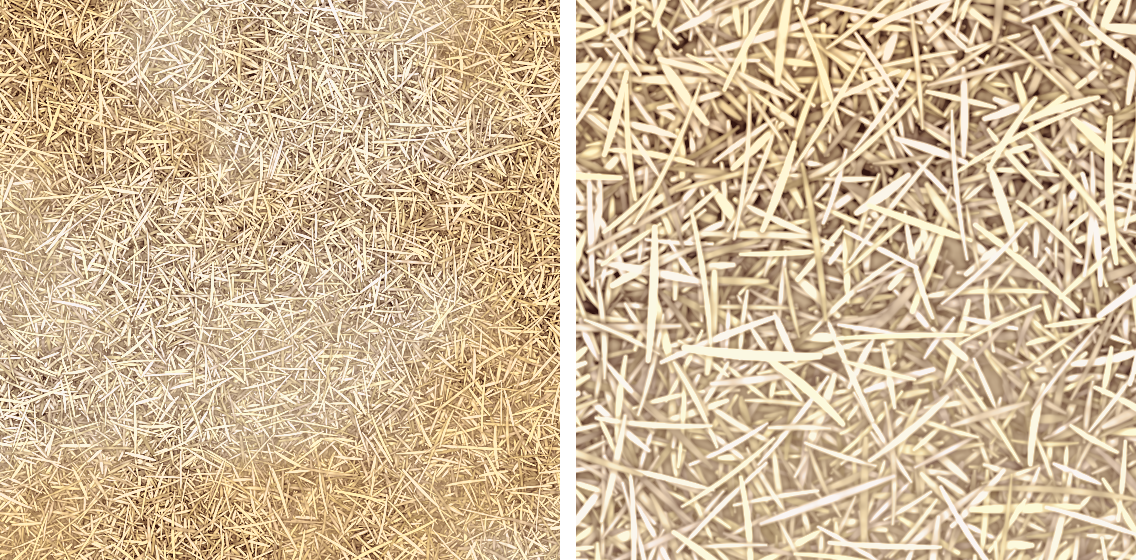
Left, the full canvas; right, a detail of the centre.
Give the GLSL for this texture, as a Shadertoy shader.

```glsl
// Dry straw: layers of short scattered stalks over dark gaps, in pale and warm patches.

const int LAYERS = 20;
const float SHADOW_REACH = 0.004;

vec4 hash4(vec3 p) {
    vec4 q = fract(p.xyzx * vec4(0.1031, 0.1030, 0.0973, 0.1099));
    q += dot(q, q.wzxy + 33.33);
    return fract((q.xxyz + q.yzzw) * q.zywx);
}

float valueNoise(vec2 p, float seed) {
    vec2 cell = floor(p), f = fract(p);
    f = f * f * (3.0 - 2.0 * f);
    float a = hash4(vec3(cell, seed)).x;
    float b = hash4(vec3(cell + vec2(1, 0), seed)).x;
    float c = hash4(vec3(cell + vec2(0, 1), seed)).x;
    float d = hash4(vec3(cell + vec2(1, 1), seed)).x;
    return mix(mix(a, b, f.x), mix(c, d, f.x), f.y);
}

float cloudNoise(vec2 p, float seed) {
    return 0.55 * valueNoise(p, seed)
         + 0.30 * valueNoise(p * 2.1 + 7.3, seed + 1.0)
         + 0.15 * valueNoise(p * 4.3 + 2.9, seed + 2.0);
}

// Tone 0..1 from shadow to sunlit straw
vec3 strawRamp(float tone) {
    vec3 gap = vec3(0.19, 0.08, 0.06);
    vec3 brown = vec3(0.46, 0.33, 0.24);
    vec3 dun = vec3(0.64, 0.53, 0.40);
    vec3 tan_ = vec3(0.80, 0.70, 0.55);
    vec3 gold = vec3(0.95, 0.85, 0.67);
    vec3 cream = vec3(0.99, 0.97, 0.86);
    vec3 color = mix(gap, brown, clamp((tone - 0.01) / 0.09, 0.0, 1.0));
    color = mix(color, dun, clamp((tone - 0.10) / 0.15, 0.0, 1.0));
    color = mix(color, tan_, clamp((tone - 0.25) / 0.23, 0.0, 1.0));
    color = mix(color, gold, clamp((tone - 0.48) / 0.24, 0.0, 1.0));
    return mix(color, cream, clamp((tone - 0.72) / 0.20, 0.0, 1.0));
}

// Paints one stalk over (tone, hue); p is relative to its centre
vec2 paintStalk(vec2 under, vec2 p, float size, float height, vec4 look, vec4 shape, float soft) {
    float angle = 6.2831853 * look.z;
    vec2 along = vec2(cos(angle), sin(angle));
    vec2 q = vec2(dot(p, along), dot(p, vec2(-along.y, along.x)));
    float halfLength = size * mix(0.30, 0.72, shape.x);
    float halfWidth = mix(0.0014, 0.0030, shape.y * shape.y);
    float reach = min(abs(q.x) / halfLength, 1.0);
    halfWidth *= 1.0 - 0.45 * reach * reach;
    q.y += (shape.z - 0.5) * 0.25 * q.x * q.x / size;
    float dist = length(vec2(max(abs(q.x) - halfLength, 0.0), q.y));

    float shadow = 1.0 - smoothstep(halfWidth, halfWidth + SHADOW_REACH, dist);
    under.x *= 1.0 - 0.43 * shadow;

    float cover = 1.0 - smoothstep(halfWidth - soft, halfWidth + soft, dist);
    float rim = min(dist / halfWidth, 1.0);
    float tone = mix(0.38, 0.82, height) + 0.80 * (shape.w - 0.5);
    tone *= 1.0 - 0.22 * rim * rim;
    tone += 0.08 * sin(q.x * 240.0 + look.w * 40.0);
    return mix(under, vec2(clamp(tone, 0.0, 1.1), look.w), cover);
}

// One jittered grid of stalks
vec2 paintLayer(vec2 under, vec2 uv, float size, float height, float seed, float soft) {
    vec2 p = uv / size + hash4(vec3(seed, 3.0, 8.0)).xy * 50.0 + 10.0;
    vec2 home = floor(p);
    for (int j = -1; j <= 1; j++) {
        for (int i = -1; i <= 1; i++) {
            vec2 cell = home + vec2(i, j);
            vec4 look = hash4(vec3(cell, seed));
            vec4 shape = hash4(vec3(cell, seed + 61.0));
            vec2 offset = (p - cell - look.xy) * size;
            under = paintStalk(under, offset, size, height, look, shape, soft);
        }
    }
    return under;
}

void mainImage(out vec4 fragColor, in vec2 fragCoord) {
    vec2 uv = fragCoord / iResolution.y;
    float soft = max(0.0010, 0.5 / iResolution.y);

    // Fine stalks below, longer ones on top
    vec2 straw = vec2(0.22, 0.5);
    for (int k = 0; k < LAYERS; k++) {
        float height = float(k) / float(LAYERS - 1);
        float size = 0.026 + 0.046 * height * height * height;
        straw = paintLayer(straw, uv, size, height, float(k) * 2.0 + 5.0, soft);
    }

    // Matted patches are flatter, loose ones harsher
    float matted = smoothstep(0.35, 0.68, cloudNoise(uv * 3.6 + 4.0, 201.0));
    float warmth = smoothstep(0.30, 0.70, cloudNoise(uv * 3.0 + 9.0, 231.0));
    float grain = valueNoise(uv * 260.0, 251.0) - 0.5;
    float contrast = mix(1.60, 1.00, matted);
    float lift = 0.75 - 0.06 * matted - 0.06 * warmth;
    float tone = lift + (straw.x - 0.46) * contrast + 0.14 * grain;

    // Stalk hue and patch tint
    vec3 color = strawRamp(tone);
    color *= mix(vec3(0.99, 1.00, 1.06), vec3(1.02, 0.97, 0.89), warmth);
    color *= mix(vec3(1.00, 0.99, 1.05), vec3(1.01, 1.01, 0.92), straw.y);
    fragColor = vec4(clamp(color, 0.0, 1.0), 1.0);
}
```
